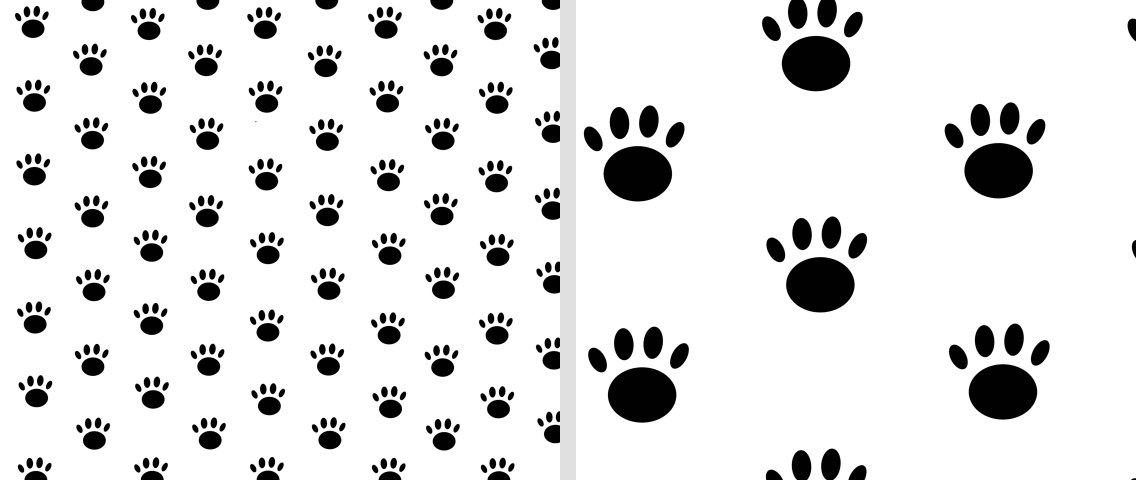
Left, the full canvas; right, a detail of the centre.
Reproduce this pattern procedurally as a Shadertoy shader.

```glsl
vec2 hash2(vec2 p) {
    return fract(sin(vec2(dot(p, vec2(127.1, 311.7)), dot(p, vec2(269.5, 183.3)))) * 43758.5453);
}

// Approximate distance to an ellipse whose long axis leans right by tilt
float ellipse(vec2 p, vec2 radii, float tilt) {
    float c = cos(tilt), s = sin(tilt);
    vec2 q = vec2(c * p.x + s * p.y, s * p.x - c * p.y) / radii;
    return (dot(q, q) - 1.0) / max(2.0 * length(q / radii), 1e-4);
}

// Pad with two mirrored pairs of toes; y points down
float paw(vec2 p) {
    float pad = ellipse(p, vec2(0.198, 0.16), 0.0);
    vec2 toe = vec2(abs(p.x + 0.021), p.y + 0.05 * p.x);
    float inner = ellipse(toe - vec2(0.085, -0.299), vec2(0.056, 0.093), 0.08);
    float outer = ellipse(toe - vec2(0.237, -0.215), vec2(0.044, 0.079), 0.5);
    return min(pad, min(inner, outer));
}

// Upper paw of a vertical pair, with uneven hand-placed spacing
vec2 pairOrigin(float col, float row) {
    float odd = mod(col, 2.0);
    vec2 o = vec2(0.589 + col, 0.519 + 2.604 * row + 0.646 * odd);
    o.x += 0.127 * exp(-0.5 * (col - 6.0) * (col - 6.0)) + 0.016 * row;
    float evenSway = 0.11 * sin((col - 3.3) * 0.5) * row * row * (3.0 - row) / 4.0;
    float oddSway = row < 0.0 ? 0.18 : -0.13 * step(9.0, col);
    o.y += mix(evenSway, oddSway, odd);
    return o + (hash2(vec2(col, row)) - 0.5) * vec2(0.03, 0.04);
}

void mainImage(out vec4 fragColor, in vec2 fragCoord) {
    // One unit is one column; the origin is at the top left
    float pixel = 9.722 / iResolution.x;
    vec2 p = vec2(fragCoord.x, iResolution.y - fragCoord.y) * pixel;
    vec2 cell = floor(vec2(p.x - 0.1, (p.y - 0.2) / 2.604));

    // Lone ink speck
    float d = length(p - vec2(4.443, 2.114)) - 0.008;

    // Nearby pairs of paws
    for (float i = -1.0; i <= 1.0; i++) {
        for (float j = -1.0; j <= 1.0; j++) {
            vec2 q = p - pairOrigin(cell.x + i, cell.y + j);
            d = min(d, min(paw(q), paw(q - vec2(0.025, 1.28))));
        }
    }

    float ink = 1.0 - smoothstep(-0.7 * pixel, 0.7 * pixel, d);
    fragColor = vec4(mix(vec3(1.0), vec3(0.005), ink), 1.0);
}
```
